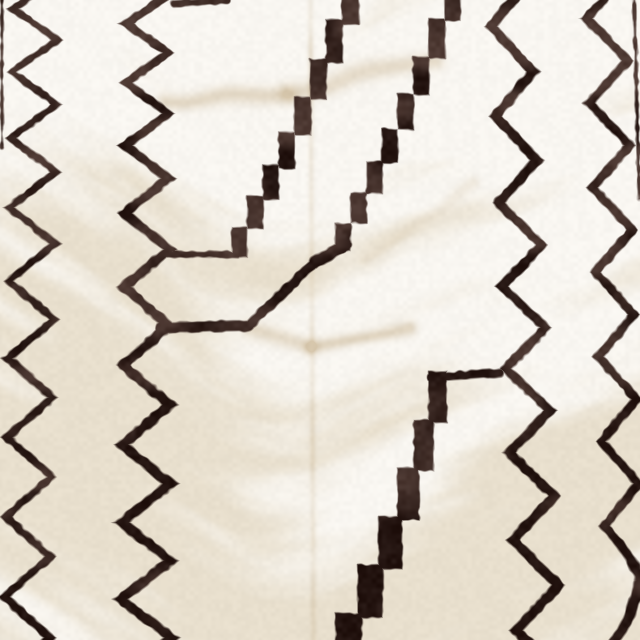
Reproduce this pattern procedurally as a three.js fragment shader.

```glsl
// Cream wool rug with dark brown zigzag columns, stepped diagonals and soft creases.
varying vec2 vUv;

const vec3 WHITE_WOOL = vec3(0.975, 0.965, 0.945);
const vec3 CREAM_WOOL = vec3(0.910, 0.875, 0.805);
const vec3 TAN_FOLD = vec3(0.800, 0.725, 0.600);
const vec3 DARK_YARN = vec3(0.135, 0.075, 0.060);
const vec3 FADED_YARN = vec3(0.300, 0.220, 0.195);
const float EDGE = 0.0022;     // softness of the yarn edge
const float FRAY = 0.0035;     // wobble of the yarn edge
const float TAU = 6.2831853;

float hash(vec2 p) {
  return fract(sin(dot(p, vec2(127.1, 311.7))) * 43758.5453);
}

float noise(vec2 p) {
  vec2 i = floor(p), f = fract(p);
  f = f * f * (3.0 - 2.0 * f);
  return mix(mix(hash(i), hash(i + vec2(1.0, 0.0)), f.x),
             mix(hash(i + vec2(0.0, 1.0)), hash(i + 1.0), f.x), f.y);
}

float fbm(vec2 p) {
  float sum = 0.0, gain = 0.5;
  for (int i = 0; i < 4; i++) {
    sum += gain * noise(p);
    p = p * 2.03 + 17.3;
    gain *= 0.5;
  }
  return sum / 0.9375;
}

float segment(vec2 p, vec2 a, vec2 b) {
  vec2 pa = p - a, ba = b - a;
  return length(pa - ba * clamp(dot(pa, ba) / dot(ba, ba), 0.0, 1.0));
}

// Triangle wave between two sides; whole phases touch the right side.
float zigzag(float x, float left, float right, float phase, float rate) {
  float wave = abs(fract(phase) * 2.0 - 1.0);
  float slope = 2.0 * (right - left) * rate;
  return abs(x - mix(left, right, wave)) / sqrt(1.0 + slope * slope);
}

// Overlapping blocks along a slightly bowed diagonal.
float stairs(vec2 p, vec2 a, vec2 b, vec2 bow, vec2 halfA, vec2 halfB, float count) {
  float d = 1.0;
  for (int i = 0; i < 8; i++) {
    if (float(i) >= count) break;
    float t = float(i) / (count - 1.0);
    vec2 center = mix(a, b, t) + bow * sin(t * TAU * 0.5);
    vec2 q = abs(p - center) - mix(halfA, halfB, t);
    d = min(d, length(max(q, 0.0)) + min(max(q.x, q.y), 0.0));
  }
  return d;
}

float columns(vec2 p) {
  float v = 1.0 - p.y;
  float sway = sin(TAU * v);
  float phaseA = -0.640 + v * (9.925 - 1.256 * v) + 0.06 * sway;
  float phaseB = -0.910 + v * (10.414 - 1.474 * v) + 0.12 * sway;
  float phaseC = -0.790 + 7.396 * v - 0.06 * sway;
  float phaseD = -0.719 + 7.567 * v - 0.45 * smoothstep(0.85, 1.0, v);
  float d = zigzag(p.x, 0.020 - 0.014 * v, 0.091 - 0.014 * v, phaseA, 8.7) - 0.0058;
  d = min(d, zigzag(p.x, 0.198 - 0.010 * v, 0.262 + 0.005 * v, phaseB, 8.9) - 0.0072);
  d = min(d, zigzag(p.x, 0.766 + 0.042 * v, 0.827 + 0.050 * v, phaseC, 7.4) - 0.0075);
  return min(d, zigzag(p.x, 0.915 + 0.036 * v, 0.979 + 0.025 * v, phaseD, 7.5) - 0.0068);
}

float connectors(vec2 p) {
  float d = segment(p, vec2(0.255, 0.603), vec2(0.371, 0.602)) - 0.0052;
  d = min(d, segment(p, vec2(0.252, 0.488), vec2(0.388, 0.491)) - 0.0085);
  d = min(d, segment(p, vec2(0.388, 0.491), vec2(0.492, 0.590)) - 0.0075);
  d = min(d, segment(p, vec2(0.492, 0.590), vec2(0.540, 0.617)) - 0.0095);
  d = min(d, segment(p, vec2(0.782, 0.418), vec2(0.673, 0.410)) - 0.0065);
  d = min(d, segment(p, vec2(0.272, 0.994), vec2(0.355, 0.999)) - 0.0055);
  d = min(d, segment(p, vec2(0.003, 1.0), vec2(0.003, 0.77)) - 0.0020);
  return min(d, segment(p, vec2(0.991, 1.0), vec2(0.999, 0.69)) - 0.0028);
}

float crease(vec2 p, vec2 a, vec2 b, float width) {
  float d = segment(p, a, b) / width;
  return exp(-d * d);
}

vec3 wool(vec2 p) {
  // Broad folds fall to the right on the left half and rise on the right half.
  float lean = mix(0.60, -0.30, smoothstep(0.20, 0.65, p.x));
  float fold = fbm(vec2(p.x * 2.5, (p.y + lean * (p.x - 0.4)) * 9.0) + 3.7);
  float light = fold + 0.34 * (p.y - 0.42) - 0.10 * smoothstep(0.55, 1.0, p.x) * (1.0 - p.y);
  vec3 color = mix(CREAM_WOOL, WHITE_WOOL, smoothstep(0.30, 0.64, light));
  // Narrow wrinkles and the vertical center crease.
  vec2 q = p + vec2(0.0, 0.02 * (noise(p * 14.0) - 0.5));
  float tan_ = 0.50 * crease(q, vec2(0.26, 0.845), vec2(0.45, 0.855), 0.014);
  tan_ += 0.45 * crease(q, vec2(0.45, 0.860), vec2(0.68, 0.905), 0.014);
  tan_ += 0.55 * crease(q, vec2(0.485, 0.462), vec2(0.64, 0.492), 0.011);
  tan_ += 0.45 * crease(q, vec2(0.39, 0.490), vec2(0.485, 0.465), 0.012);
  tan_ += 0.22 * crease(q, vec2(0.57, 0.585), vec2(0.74, 0.710), 0.010);
  tan_ += 0.25 * crease(p, vec2(0.490, 0.0), vec2(0.485, 1.0), 0.005) * (0.5 + noise(p * 25.0));
  color = mix(color, TAN_FOLD, clamp(tan_, 0.0, 0.8));
  return color + 0.025 * (noise(p * 150.0) - 0.5);
}

void main() {
  vec2 p = vUv;
  float d = min(columns(p), connectors(p));
  d = min(d, stairs(p, vec2(0.547, 0.997), vec2(0.374, 0.622), vec2(0.0, -0.018), vec2(0.0135, 0.035), vec2(0.0125, 0.024), 8.0));
  d = min(d, stairs(p, vec2(0.707, 1.0), vec2(0.536, 0.629), vec2(0.0, -0.016), vec2(0.013, 0.033), vec2(0.0125, 0.022), 8.0));
  d = min(d, stairs(p, vec2(0.684, 0.380), vec2(0.545, 0.0), vec2(0.010, 0.0), vec2(0.0145, 0.040), vec2(0.021, 0.042), 6.0));
  d += FRAY * (noise(p * 110.0) - 0.5);
  // Yarn fades in patches, more toward the top.
  float fade = smoothstep(0.30, 0.80, noise(p * vec2(16.0, 24.0)) * 0.7 + 0.3 * p.y);
  vec3 yarn = mix(DARK_YARN, FADED_YARN, fade) + 0.06 * (noise(p * 130.0) - 0.5);
  gl_FragColor = vec4(mix(yarn, wool(p), smoothstep(-EDGE, EDGE, d)), 1.0);
}
```
